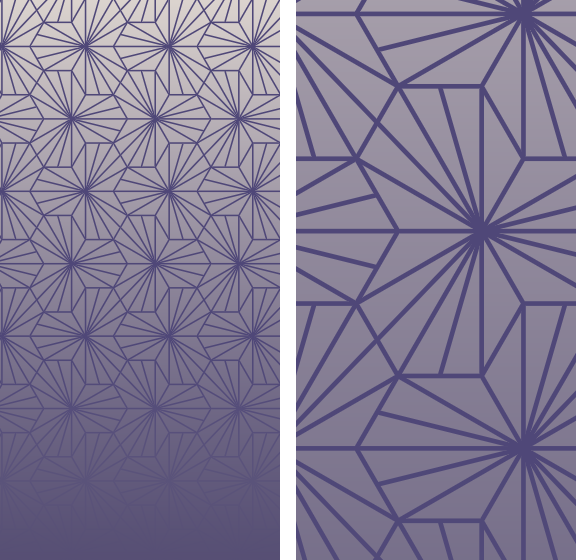
Left: the whole. Right: its middle third, enlarged.
Write a Shadertoy shader that draws this pattern.

```glsl
// Honeycomb of ray fans meeting at starburst hubs, over a pale-to-violet vertical fade.

const float PI = 3.14159265;
const float SQRT3 = 1.7320508;
const float UNIT = 0.04977;                  // half a hexagon side, in canvas widths
const float HALF_LINE = 0.056;               // in units
const vec2 HUB_ORIGIN = vec2(0.3055, 1.834); // one hub, in canvas widths

const vec3 PALE = vec3(0.86, 0.83, 0.81);
const vec3 VIOLET = vec3(0.34, 0.31, 0.455);
const vec3 INK = vec3(0.31, 0.28, 0.47);

// Distance to the border of a flat-topped hexagon of side 2, from inside.
float hexBorder(vec2 p) {
    p = abs(p);
    return SQRT3 - max(p.y, dot(p, vec2(SQRT3, 1.0) * 0.5));
}

// Distance to a line through the origin heading towards a target.
float rayDistance(vec2 p, vec2 target) {
    vec2 dir = normalize(target);
    return abs(p.x * dir.y - p.y * dir.x);
}

// Five rays from one corner of a hexagon to its far corners and far edge midpoints.
float fanDistance(vec2 p, float angle) {
    vec2 axis = -vec2(cos(angle), sin(angle));
    vec2 fromHub = p + 2.0 * axis;
    vec2 q = vec2(dot(fromHub, axis), abs(fromHub.y * axis.x - fromHub.x * axis.y));
    float d = q.y;
    d = min(d, rayDistance(q, vec2(3.5, SQRT3 * 0.5)));
    return min(d, rayDistance(q, vec2(3.0, SQRT3)));
}

// Sixth-turns of a fan: 0, 1, -1 in a cycle of three.
float fanTurn(float row) {
    return mod(row + 1.0, 3.0) - 1.0;
}

// Distance to the nearest line of the pattern, in units.
float patternDistance(vec2 p) {
    vec2 cell = vec2(6.0, 2.0 * SQRT3);
    vec2 evenId = round(p / cell);
    vec2 oddId = round(p / cell - 0.5);
    vec2 evenPos = p - evenId * cell;
    vec2 oddPos = p - (oddId + 0.5) * cell;

    // Odd columns carry the fans turned half way round.
    bool isEven = hexBorder(evenPos) > hexBorder(oddPos);
    vec2 local = isEven ? evenPos : oddPos;
    float angle = isEven ? fanTurn(evenId.y) * PI / 3.0
                         : fanTurn(1.0 - oddId.y) * PI / 3.0 + PI;
    return min(abs(hexBorder(local)), fanDistance(local, angle));
}

// Antialiased line coverage.
float lineCoverage(float d, float halfWidth, float pixel) {
    return clamp((halfWidth - d) / pixel + 0.5, 0.0, 1.0);
}

// Vertical fade from violet at the foot to pale at the head.
vec3 background(float height) {
    return mix(VIOLET, PALE, pow(clamp(height, 0.0, 1.0), 1.28));
}

void mainImage(out vec4 fragColor, in vec2 fragCoord) {
    float height = fragCoord.y / iResolution.y;
    vec2 p = (fragCoord / iResolution.x - HUB_ORIGIN) / UNIT + vec2(2.0, 0.0);
    float pixel = 1.0 / (iResolution.x * UNIT);

    // Lines dissolve towards the foot of the canvas.
    float ink = lineCoverage(patternDistance(p), HALF_LINE, pixel);
    ink *= smoothstep(-0.05, 0.4, height);

    fragColor = vec4(mix(background(height), INK, ink), 1.0);
}
```
